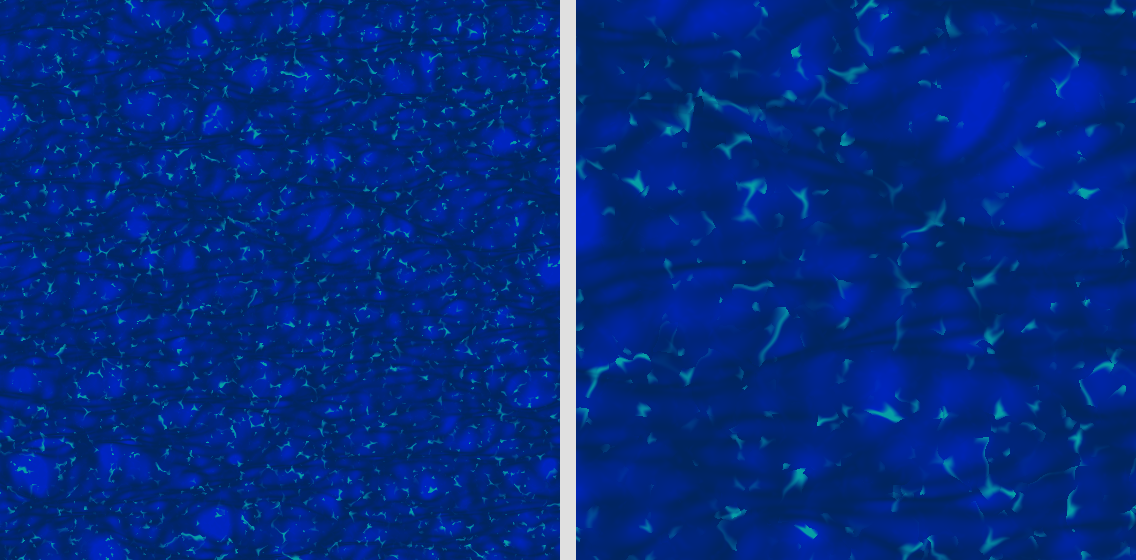
Left: the whole. Right: its middle third, enlarged.
Give the GLSL for this texture, as a WebGL 2 fragment shader.

```glsl
#version 300 es
precision highp float;

uniform vec2 u_resolution;
out vec4 outColor;

#define WAVES 56
#define LOW_FREQ 7.0
#define HIGH_FREQ 80.0
#define STRETCH 0.45
#define DRAG 0.04
#define CRACK_FREQ 38.0
#define SPECK_FREQ 74.0
#define LINE 0.0045
#define GLOW 0.13
#define WATER_GREEN 0.145
#define FOAM vec3(0.02, 0.62, 0.65)

const float TAU = 6.2831853;

float hash(vec2 p) {
    vec3 q = fract(p.xyx * vec3(0.1031, 0.1030, 0.0973));
    q += dot(q, q.yzx + 33.33);
    return fract((q.x + q.y) * q.z);
}

vec2 hash2(vec2 p) {
    return vec2(hash(p), hash(p + 71.7));
}

// Layered sines, each bending the next; unit variance, long in x
float swell(vec2 p) {
    float sum = 0.0, power = 0.0;
    for (int i = 0; i < WAVES; i++) {
        float k = float(i);
        float freq = LOW_FREQ * pow(HIGH_FREQ / LOW_FREQ, k / float(WAVES - 1));
        float angle = TAU * hash(vec2(k, 3.0));
        vec2 dir = vec2(STRETCH * cos(angle), sin(angle));
        float phase = TAU * (freq * dot(p, dir) + hash(vec2(k, 19.0)));
        float amp = pow(freq, 0.15);
        sum += amp * sin(phase);
        power += 0.5 * amp * amp;
        p += dir * cos(phase) * DRAG / freq;
    }
    return sum * inversesqrt(power);
}

// Short branching cracks around cell corners: x = bright core, y = soft glow
vec2 cracks(vec2 uv, float freq, float rarity) {
    vec2 p = uv * freq;
    p += 0.12 * sin(p.yx * 2.3 + 1.7 * sin(p * 1.1));
    p += 0.035 * sin(p.yx * 11.0 + 2.0 * sin(p * 4.7));
    vec2 cell = floor(p);

    // Three nearest seeds and the sum of their cells
    vec3 near = vec3(9.0);
    vec2 id1 = vec2(0.0), id2 = vec2(0.0), id3 = vec2(0.0);
    for (int y = -1; y <= 1; y++) {
        for (int x = -1; x <= 1; x++) {
            vec2 id = cell + vec2(x, y);
            float d = length(id + 0.05 + 0.9 * hash2(id) - p);
            if (d < near.x) {
                near = vec3(d, near.xy);
                id3 = id2; id2 = id1; id1 = id;
            } else if (d < near.y) {
                near = vec3(near.x, d, near.y);
                id3 = id2; id2 = id;
            } else if (d < near.z) {
                near.z = d;
                id3 = id;
            }
        }
    }

    // Every corner gets its own reach and brightness
    float luck = hash(id1 + id2 + id3 + freq);
    float lit = smoothstep(rarity, 1.0, luck);
    float body = 1.0 - smoothstep(0.0, mix(0.2, 0.6, luck), near.z - near.x);
    float width = freq * max(LINE, 2.0 / u_resolution.y) * (0.8 + 0.6 * body);
    float edge = near.y - near.x;
    float core = 1.0 - smoothstep(0.0, width, edge);
    float halo = 1.0 - smoothstep(0.0, 3.5 * width, edge);
    return vec2(core * body * lit, halo * body * (0.3 + 0.7 * lit));
}

void main() {
    vec2 uv = gl_FragCoord.xy / u_resolution.y;

    // Water: skewed so that crests are rarer than troughs
    float n = clamp(swell(uv), -2.0, 2.2);
    float blue = 0.475 + 0.085 * n + 0.017 * n * n;

    // Foam: coarse cracks and finer specks, stronger on crests
    vec2 coarse = cracks(uv, CRACK_FREQ, 0.7);
    vec2 fine = cracks(uv + 5.3, SPECK_FREQ, 0.84);
    vec2 foam = coarse + 0.7 * fine;
    float crest = 0.9 + 0.2 * n;
    blue = min(blue + GLOW * foam.y, 0.76);

    vec3 color = vec3(0.0, WATER_GREEN, blue);
    color = mix(color, FOAM, clamp(foam.x * crest * 1.25, 0.0, 1.0));
    outColor = vec4(color, 1.0);
}
```
